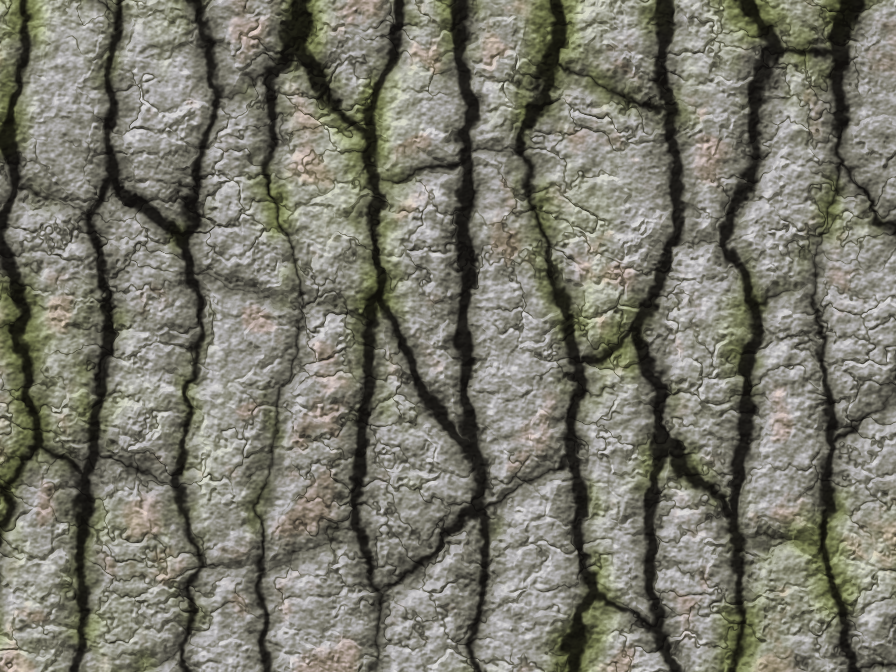
A WebGL 1 fragment shader for this texture:

```glsl
precision highp float;
// Old tree bark: tall staggered plates split by deep, ragged vertical fissures.
// Warped cells give the plates and their flakes; noise adds grain, and a slope
// towards the light shades the relief before moss and bare wood tint it.
uniform vec2 u_resolution;

float hash(vec2 p) {
  return fract(sin(dot(p, vec2(127.1, 311.7))) * 43758.5);
}

float noise(vec2 p) {
  vec2 i = floor(p), f = fract(p);
  f = f * f * (3.0 - 2.0 * f);
  return mix(mix(hash(i), hash(i + vec2(1, 0)), f.x),
             mix(hash(i + vec2(0, 1)), hash(i + vec2(1, 1)), f.x), f.y);
}

float fbm(vec2 p) {
  float sum = 0.0, amp = 0.46;
  for (int i = 0; i < 4; i++) {
    sum += amp * noise(p);
    p = mat2(1.6, 1.2, -1.2, 1.6) * p + 5.3;
    amp *= 0.58;
  }
  return sum;
}

// Cell centre; every column slides by its own amount so that joints stagger
float columnShift(float col) { return hash(vec2(col, 4.7)); }

vec2 cellCentre(float col, float row) {
  vec2 id = vec2(col, row);
  vec2 jitter = vec2(hash(id), hash(id + 17.3)) - 0.5;
  return id + 0.5 + 0.6 * jitter - vec2(0.0, columnShift(col));
}

// x: distance to the nearest cell border in canvas units, y: random cell value.
// The bias makes level borders thinner than upright ones.
vec2 cells(vec2 p, vec2 scale, float bias) {
  vec2 q = p * scale, nearest = vec2(0.0);
  float best = 9.0, value = 0.0, border = 1.0;
  for (int i = -1; i <= 1; i++) {
    for (int j = -1; j <= 1; j++) {
      float col = floor(q.x) + float(i);
      float row = floor(q.y + columnShift(col)) + float(j);
      vec2 c = cellCentre(col, row) - q;
      if (dot(c, c) < best) {
        best = dot(c, c);
        nearest = c;
        value = hash(vec2(row, col) + 8.1);
      }
    }
  }
  for (int i = -1; i <= 1; i++) {
    for (int j = -1; j <= 1; j++) {
      float col = floor(q.x) + float(i);
      float row = floor(q.y + columnShift(col)) + float(j);
      vec2 c = cellCentre(col, row) - q;
      vec2 across = (c - nearest) * scale;
      float span = length(across);
      if (span > 0.01) {
        float d = 0.5 * (dot(c, c) - best) / span;
        border = min(border, d + bias * (1.0 - abs(across.x) / span));
      }
    }
  }
  return vec2(border, value);
}

// x: height, y: distance from the fissure rim, z: distance from a flake border
vec3 bark(vec2 p) {
  vec2 bend = vec2(noise(p * 4.0), noise(p * 4.0 + 31.0)) - 0.5;
  vec2 ragged = vec2(fbm(p * 24.0), fbm(p * 24.0 + 7.7)) - 0.5;
  vec2 q = p + 0.06 * bend + 0.04 * ragged;
  vec2 plate = cells(q, vec2(7.3, 2.7), 0.009);
  vec2 flake = cells(q + 0.05 * ragged, vec2(14.0, 22.0), 0.0);
  float rim = plate.x - 0.001 - 0.015 * noise(p * vec2(9.0, 3.0) + 3.0);
  float height = 0.03 * smoothstep(-0.005, 0.045, rim)
    + 0.012 * flake.y * smoothstep(0.0, 0.012, flake.x)
    + 0.03 * fbm(p * vec2(28.0, 36.0) + 2.0);
  return vec3(height, rim, flake.x);
}

void main() {
  vec2 p = gl_FragCoord.xy / u_resolution.y + 3.0;
  vec3 b = bark(p);

  // Light from the upper left
  vec2 toLight = vec2(-0.45, 0.89) * 0.003;
  float slope = (b.x - bark(p + toLight).x) / 0.003;
  float tone = 0.6 + 0.15 * clamp(slope, -1.6, 1.2);
  tone += 0.3 * (fbm(p * 60.0 + 9.0) - 0.5) + 0.16 * (noise(p * 190.0) - 0.5);
  tone += 0.12 * (noise(p * 7.0 + 5.0) - 0.5);

  // Sunken plate sides, fine cracks between flakes, then deep fissures
  float crack = smoothstep(0.0, 0.004, b.z);
  float cracked = smoothstep(0.35, 0.65, noise(p * 17.0 + 1.0));
  tone *= mix(0.7, 1.0, smoothstep(0.0, 0.03, b.y));
  tone *= 1.0 - 0.4 * cracked * (1.0 - crack);
  tone *= mix(0.24, 1.0, smoothstep(-0.005, 0.004, b.y));
  tone = clamp(tone, 0.06, 0.85);

  // Warm shadows turn to cool, pale crests
  float cool = smoothstep(0.45, 0.75, tone);
  vec3 color = vec3(tone + 0.006, tone, tone * 0.89 + 0.09 * cool);

  // Moss gathers near the fissures, bare wood shows on the crests
  float moss = smoothstep(0.42, 0.68, fbm(p * vec2(9.0, 6.0) + 13.0));
  moss *= mix(1.0, 0.3, smoothstep(0.005, 0.04, b.y));
  color *= mix(vec3(1.0), vec3(0.94, 1.0, 0.72), moss);
  float bare = smoothstep(0.55, 0.7, fbm(p * 13.0 + 21.0)) * smoothstep(0.01, 0.04, b.y);
  color *= mix(vec3(1.0), vec3(1.05, 0.97, 0.93), bare);
  gl_FragColor = vec4(color, 1.0);
}
```
